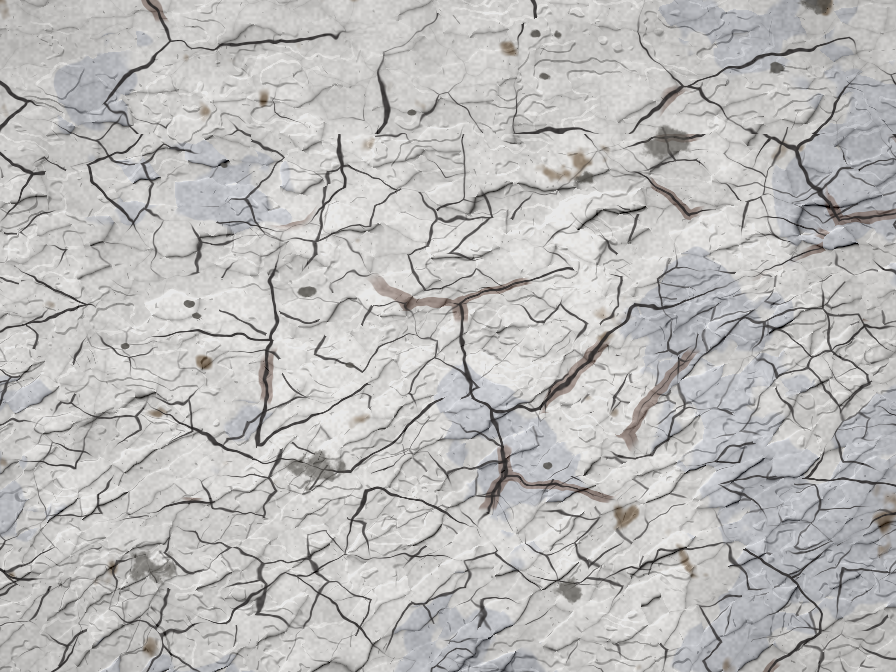
Give the GLSL for this texture, as a Shadertoy shader.

```glsl
// Weathered pale paint: cracked plates, lifted diagonal flakes, bare patches and dirt.

const vec3 PAINT = vec3(0.895, 0.890, 0.882);
const vec3 UNDERCOAT = vec3(0.775, 0.785, 0.810);
const vec3 BARE_WOOD = vec3(0.600, 0.530, 0.500);
const vec3 RUST = vec3(0.480, 0.400, 0.310);
const vec3 DIRT = vec3(0.330, 0.320, 0.300);
const vec3 CRACK = vec3(0.190, 0.180, 0.180);
const vec2 LIGHT = vec2(-0.50, 0.86);
const vec2 PLATE_SCALE = vec2(5.6, 7.4);
const vec2 CHIP_SCALE = vec2(13.0, 17.0);
const vec2 FLAKE_SCALE = vec2(16.0, 38.0);
const float FLAKE_ANGLE = 0.62;
const float PLATE_WIDTH = 0.0023;
const float CHIP_WIDTH = 0.0017;
const float FLAKE_WIDTH = 0.0013;
const float VIGNETTE = 0.26;
const int SPOTS = 18;

float hash(vec2 p) {
    return fract(sin(dot(p, vec2(127.1, 311.7))) * 43758.5453);
}

vec2 hash2(vec2 p) {
    return vec2(hash(p), hash(p + 57.3));
}

float noise(vec2 p) {
    vec2 i = floor(p), f = fract(p);
    f = f * f * (3.0 - 2.0 * f);
    return mix(mix(hash(i), hash(i + vec2(1, 0)), f.x),
               mix(hash(i + vec2(0, 1)), hash(i + vec2(1, 1)), f.x), f.y);
}

float fbm(vec2 p) {
    float sum = 0.0, amp = 0.533;
    for (int i = 0; i < 4; i++) {
        sum += amp * noise(p);
        p = mat2(0.8, 0.6, -0.6, 0.8) * p * 2.03 + 7.1;
        amp *= 0.5;
    }
    return sum;
}

// Voronoi cell: distance to any border, to a cracked border, and the step across it
struct Cell { float edge; float crack; float id; float rise; vec2 toward; };

Cell cells(vec2 q, float keep) {
    vec2 home = vec2(0), homeOff = vec2(0);
    float best = 9.0;
    for (int j = -1; j <= 1; j++)
    for (int i = -1; i <= 1; i++) {
        vec2 cell = floor(q) + vec2(i, j);
        vec2 off = cell + hash2(cell) - q;
        if (dot(off, off) < best) { best = dot(off, off); home = cell; homeOff = off; }
    }
    Cell c = Cell(2.0, 2.0, hash(home + 3.7), 0.0, vec2(0, 1));
    for (int j = -2; j <= 2; j++)
    for (int i = -2; i <= 2; i++) {
        if (i == 0 && j == 0) continue;
        vec2 cell = home + vec2(i, j);
        vec2 off = cell + hash2(cell) - q;
        vec2 side = normalize(off - homeOff);
        float d = dot(0.5 * (off + homeOff), side);
        if (d < c.edge) { c.edge = d; c.toward = side; c.rise = hash(cell + 3.7) - c.id; }
        if (hash(home + cell + 0.5) < keep) c.crack = min(c.crack, d);
    }
    return c;
}

// Tilt of a flake plus the light or shadow along its lifted rim
float flakeShade(Cell c, vec2 light) {
    float rim = -dot(c.toward, light) * c.rise * exp(-c.edge / 0.065);
    return 0.08 * (c.id - 0.5) + (rim < 0.0 ? 0.95 : 0.25) * rim;
}

// Terraced height, whose steps read as thin peeling layers
float terraces(vec2 p) {
    float t = 6.0 * fbm(p * vec2(11.0, 17.0));
    return floor(t) + smoothstep(0.88, 1.0, fract(t));
}

float crackLine(float d, float width, float px) {
    return (1.0 - smoothstep(width - px, width + px, d)) * smoothstep(0.0, 0.0012, width);
}

void mainImage(out vec4 fragColor, in vec2 fragCoord) {
    vec2 p = fragCoord / iResolution.y;
    vec2 uv = fragCoord / iResolution.xy;
    float px = 0.65 / iResolution.y;

    // Jagged warp and the regions of different wear
    vec2 warp = vec2(fbm(p * 6.0), fbm(p * 6.0 + 31.0)) - 0.5;
    vec2 jag = vec2(noise(p * 48.0), noise(p * 48.0 + 17.0)) - 0.5;
    vec2 nick = vec2(noise(p * 110.0), noise(p * 110.0 + 29.0)) - 0.5;
    vec2 w = p + 0.06 * warp + 0.009 * jag + 0.003 * nick;
    float top = smoothstep(0.72, 0.86, p.y + 0.3 * warp.x);
    float diagonal = 1.0 - smoothstep(0.40, 0.64, p.y + 0.6 * warp.y);
    float crumble = smoothstep(0.35, 0.95, p.x - 0.6 * p.y + 0.9 * warp.x);

    // Crack networks from coarse to fine
    Cell plate = cells(w * PLATE_SCALE * (1.0 - 0.12 * step(0.8, p.y)), 0.66);
    Cell chip = cells(w * CHIP_SCALE + 13.0, 0.58);
    vec2 f = p + 0.030 * warp + 0.007 * jag + 0.003 * nick;
    float cs = cos(FLAKE_ANGLE), sn = sin(FLAKE_ANGLE);
    mat2 turn = mat2(cs, -sn, sn, cs);
    Cell level = cells(f * FLAKE_SCALE * vec2(1.0, 0.8) + 41.0, 0.40);
    Cell slant = cells(turn * f * FLAKE_SCALE + 71.0, 0.45);

    // Relief of flakes and thin layers
    float relief = mix(flakeShade(level, LIGHT), flakeShade(slant, turn * LIGHT), diagonal);
    float emboss = terraces(f) - terraces(f + 0.0030 * LIGHT);
    float layerMask = smoothstep(0.38, 0.60, noise(p * 13.0 + 5.0));
    float shade = relief * (1.0 - 0.55 * top);
    shade += clamp(emboss, -1.0, 0.3) * 0.24 * layerMask;
    shade -= 0.14 * fbm(p * 14.0 + 23.0) - 0.03;

    // Paint, peeled undercoat, bare wood and stains
    float id = mix(level.id, slant.id, diagonal);
    float peel = smoothstep(0.65, 0.67, fbm(p * 5.5 + 9.0) + 0.14 * (id - 0.5) + 0.15 * crumble - 0.04);
    vec3 col = mix(PAINT, UNDERCOAT, 0.85 * peel);
    float plateDist = plate.crack / 6.4;
    float bare = smoothstep(0.80, 0.84, noise(p * 7.0 + 3.0)) * (1.0 - smoothstep(0.007, 0.009, plateDist));
    col = mix(col, BARE_WOOD, 0.75 * bare);
    float stain = smoothstep(0.76, 0.84, fbm(p * 13.0 + 61.0));
    col = mix(col, RUST, 0.7 * stain);
    col += shade;

    // Cracks with soft shadows
    float plateWidth = PLATE_WIDTH * smoothstep(0.12, 0.85, noise(p * 11.0 + 2.0));
    float chipWidth = CHIP_WIDTH * smoothstep(0.15, 0.75, noise(p * 19.0 + 8.0)) * (1.0 - 0.85 * top);
    float fineWidth = FLAKE_WIDTH * smoothstep(0.30, 0.75, noise(p * 25.0 + 4.0)) * (0.55 + 0.45 * crumble) * (1.0 - top);
    float chipDist = chip.crack / 15.0;
    float fineDist = mix(level.crack, slant.crack, step(0.5, diagonal)) / 27.0;
    col -= 0.07 * exp(-plateDist / 0.004) + 0.05 * exp(-chipDist / 0.004);
    col = mix(col, CRACK, 0.60 * crackLine(fineDist, fineWidth, px));
    col = mix(col, CRACK, 0.78 * crackLine(chipDist, chipWidth, px));
    col = mix(col, CRACK, 0.90 * crackLine(plateDist, plateWidth, px));

    // Scattered dirt: mostly small dark pits, a few broad smudges
    float rough = fbm(p * 55.0);
    for (int i = 0; i < SPOTS; i++) {
        vec2 seed = vec2(i, 5.3);
        vec2 off = p - hash2(seed) * vec2(iResolution.x / iResolution.y, 1.0);
        float size = mix(0.005, 0.030, pow(hash(seed + 9.1), 5.0));
        float d = length(off * vec2(0.8, 1.2)) / size + 1.8 * (rough - 0.5);
        col = mix(col, DIRT, (1.0 - smoothstep(0.65, 1.1, d)) * mix(0.9, 0.6, size / 0.030));
    }

    // Pits, grain and darkened corners
    col -= 0.20 * smoothstep(0.90, 0.98, noise(p * 150.0 + 40.0 * warp));
    col += 0.09 * (noise(p * 230.0) - 0.5);
    col *= 1.0 - VIGNETTE * dot(uv - 0.5, uv - 0.5);
    fragColor = vec4(clamp(col, 0.0, 0.91), 1.0);
}
```
